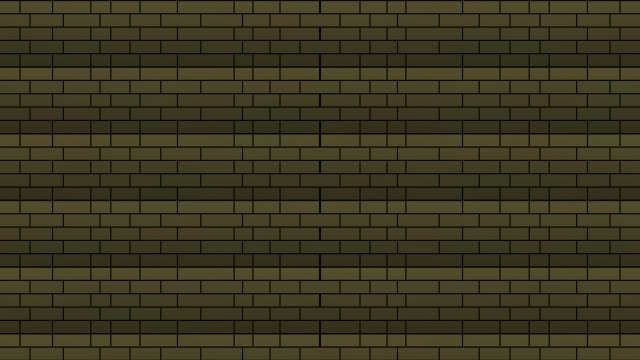
This texture is drawn by a Shadertoy shader. Its source:

```glsl
// Olive brick wall: 27 thin courses whose tone darkens in steps over every five,
// with uneven bricks laid outward from the middle and mirrored left to right.
// Lengths are in course heights; gradient noise adds a faint drift of hue.

vec2 hashGradient(vec2 cell) {
    float a = 6.2832 * fract(sin(dot(cell, vec2(127.1, 311.7))) * 437.585);
    return vec2(cos(a), sin(a));
}

float gradientNoise(vec2 p) {
    vec2 i = floor(p), f = p - i;
    vec2 u = f * f * f * (f * (f * 6.0 - 15.0) + 10.0);
    float a = dot(hashGradient(i), f);
    float b = dot(hashGradient(i + vec2(1, 0)), f - vec2(1, 0));
    float c = dot(hashGradient(i + vec2(0, 1)), f - vec2(0, 1));
    float d = dot(hashGradient(i + vec2(1, 1)), f - vec2(1, 1));
    return mix(mix(a, b, u.x), mix(c, d, u.x), u.y);
}

// Brick lengths from the middle outward, for the two alternating courses
const float evenBricks[9] = float[9](3.0, 2.03, 1.41, 4.25, 2.81, 2.19, 1.5, 2.87, 2.44);
const float oddBricks[9] = float[9](1.5, 2.25, 2.06, 3.13, 3.0, 2.31, 2.25, 2.75, 2.5);

// Distance to the nearest upright joint at x from the middle
float jointDistance(float x, bool odd) {
    float nearest = odd ? 99.0 : x - 0.035; // the middle joint is wider
    float joint = 0.0;
    for (int i = 0; i < 9; i++) {
        joint += odd ? oddBricks[i] : evenBricks[i];
        nearest = min(nearest, abs(x - joint));
    }
    return nearest;
}

void mainImage(out vec4 fragColor, in vec2 fragCoord) {
    float pixel = 27.0 / iResolution.y;
    float x = abs(fragCoord.x - 0.5 * iResolution.x) * pixel;
    float y = 27.0 - fragCoord.y * pixel - 0.03;
    float course = floor(y), down = y - course;
    float shade = mod(course, 5.0);

    // Stepped tone, slightly darker toward the foot of each course
    float tone = 0.316 - 0.028 * shade - 0.016 * (down - 0.5);
    tone *= 1.0 + 0.04 * gradientNoise(vec2(x * 0.15, course * 0.7 + 0.3));
    float hue = gradientNoise(vec2(fragCoord.x * pixel * 0.12, course * 0.63 + 9.2));
    vec3 brick = tone * vec3(1.0 + 0.05 * hue, 0.935 - 0.05 * hue, 0.54);

    // Mortar, with a slightly heavier bed between groups of five
    float bed = min(down, 1.0 - down);
    bool groupEdge = mod(floor(y + 0.5), 5.0) < 0.5;
    float bedGap = (groupEdge ? 0.058 : 0.047) - bed;
    float jointGap = 0.045 - jointDistance(x, mod(shade, 2.0) > 0.5);
    float mortar = clamp(0.5 + max(bedGap, jointGap) / pixel, 0.0, 1.0);

    fragColor = vec4(mix(brick, vec3(0.03, 0.027, 0.016), mortar), 1.0);
}
```
